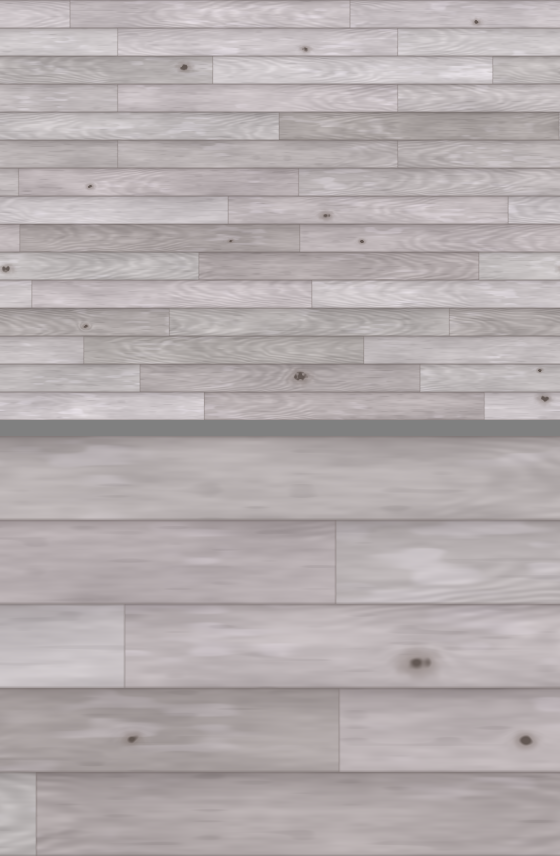
Top: the whole. Bottom: its middle third, enlarged.
Write a WebGL 1 fragment shader that draws this texture.

```glsl
precision highp float;
uniform vec2 u_resolution;

float hash(vec2 p) {
  vec3 q = fract(p.xyx * 0.1031);
  q += dot(q, q.yzx + 33.33);
  return fract((q.x + q.y) * q.z);
}

float noise(vec2 p) {
  vec2 i = floor(p);
  vec2 f = fract(p);
  f = f * f * (3.0 - 2.0 * f);
  return mix(mix(hash(i), hash(i + vec2(1.0, 0.0)), f.x),
             mix(hash(i + vec2(0.0, 1.0)), hash(i + vec2(1.0, 1.0)), f.x), f.y);
}

float fbm(vec2 p) {
  float sum = 0.0;
  float amplitude = 0.5;
  for (int i = 0; i < 3; i++) {
    sum += amplitude * noise(p);
    p = p * 2.03 + 17.3;
    amplitude *= 0.5;
  }
  return sum / 0.875;
}

// Joint position in a row, in plank lengths: even and odd rows drift apart
float jointOffset(float row) {
  float k = floor(row / 2.0);
  float t = (k - 3.5) / 3.5;
  float evenRow = 1.07 + 0.74 * t * t * t - 0.08 * t * t;
  float oddRow = k < 2.5 ? 0.42 : 1.13 - 0.105 * k;
  return mod(row, 2.0) < 0.5 ? evenRow : oddRow;
}

void main() {
  vec2 uv = gl_FragCoord.xy / u_resolution;
  vec2 grid = vec2(uv.x * 2.0, (1.0 - uv.y) * 15.0);
  float row = floor(grid.y);
  float along = grid.x - jointOffset(row);
  vec2 id = vec2(mod(floor(along), 2.0) + 3.0, row + 5.0);

  // Plank space in plank heights: ten long, one high, y from the top edge
  vec2 p = vec2(fract(along) * 10.0, fract(grid.y));
  vec2 pixel = vec2(20.0, 15.0) / u_resolution;
  vec2 g = p + vec2(hash(id + 11.0) * 80.0, hash(id + 23.0) * 50.0);

  // Plank tone, slight tint and broad blotches
  float tone = pow(hash(id + 31.0), 0.75);
  vec3 color = mix(vec3(0.665, 0.635, 0.63), vec3(0.81, 0.788, 0.797), tone);
  color += (hash(id + 47.0) - 0.4) * vec3(0.008, -0.008, 0.003);
  color += (fbm(g * vec2(0.45, 1.1)) - 0.5) * 0.15;

  // Knot, present on some planks
  vec2 knotCenter = vec2(0.6 + 8.8 * hash(id + 59.0), 0.2 + 0.6 * hash(id + 61.0));
  float knotSize = mix(0.05, 0.17, pow(hash(id + 67.0), 2.0));
  vec2 knotOffset = (p - knotCenter) * vec2(0.7, 1.0);
  float knotDistance = length(knotOffset) / knotSize + 0.9 * (noise(g * 11.0) - 0.5);
  float hasKnot = step(0.5, hash(id + 71.0));
  float bulge = hasKnot * exp(-dot(knotOffset, knotOffset) / (6.0 * knotSize * knotSize));

  // Straight grain and short pores
  float streaks = fbm(g * vec2(0.8, 9.0) + bulge * 1.5);
  float pores = noise(g * vec2(4.0, 19.0));
  color += (streaks - 0.5) * 0.085 + (pores - 0.5) * 0.032;
  color -= 0.035 * smoothstep(0.76, 0.95, noise(g * vec2(1.8, 15.0) + 9.0));

  // Arched growth rings, in patches
  float direction = hash(id + 83.0) < 0.5 ? -1.0 : 1.0;
  float axis = p.y - mix(0.25, 0.75, hash(id + 89.0));
  float ringField = direction * p.x * 1.4 + 11.0 * axis * axis
                  + 2.2 * fbm(g * vec2(0.7, 2.5)) + 2.5 * bulge;
  float rings = sin(6.2832 * ringField);
  float figure = smoothstep(0.4, 0.65, noise(g * vec2(0.35, 0.5) + 5.0));
  color += figure * rings * 0.024 * (0.5 + pores);

  // Worn whitewash left in the grain
  float wash = smoothstep(0.48, 0.72, fbm(g * vec2(0.6, 1.6) + 31.0));
  color += wash * smoothstep(0.45, 0.8, noise(g * vec2(2.2, 12.0) + 3.0)) * vec3(0.055, 0.055, 0.065);

  // Knot color: brown halo around a dark core
  color = mix(color, vec3(0.52, 0.47, 0.45), 0.55 * bulge * smoothstep(3.2, 0.8, knotDistance));
  color = mix(color, vec3(0.31, 0.27, 0.25), 0.75 * hasKnot * smoothstep(1.1, 0.4, knotDistance));

  // Overlap shadow below each upper edge, faint roll at the lower edge
  vec3 shadowTint = vec3(0.97, 1.03, 1.03);
  color *= 1.0 - shadowTint * (0.2 * exp(-p.y * 7.5) + 0.06 * exp((p.y - 1.0) * 12.0));

  // Soft seams between rows and faint joints between plank ends
  float seam = min(p.y, 1.0 - p.y);
  float joint = min(p.x, 10.0 - p.x);
  color = mix(color, vec3(0.43, 0.39, 0.38), 0.34 * (1.0 - smoothstep(0.0, 0.02 + pixel.y, seam)));
  color = mix(color, vec3(0.5, 0.46, 0.45), 0.36 * (1.0 - smoothstep(0.0, 0.01 + pixel.x, joint)));

  gl_FragColor = vec4(clamp(color, 0.0, 1.0), 1.0);
}
```
